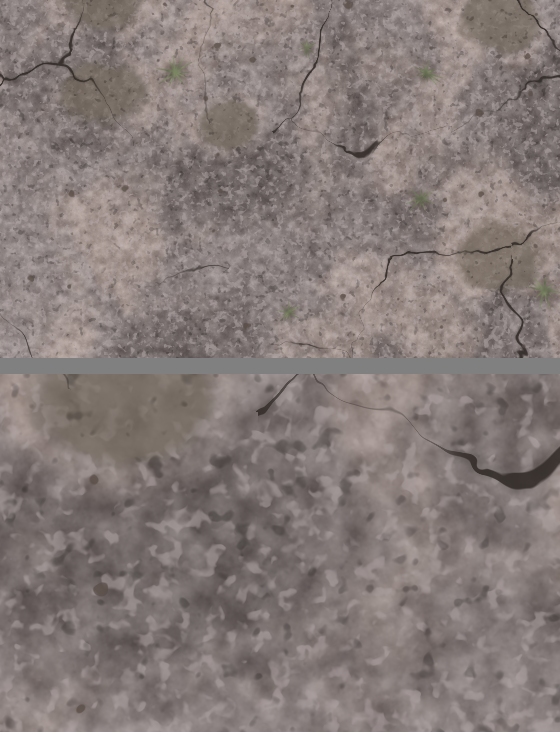
Top: the whole. Bottom: its middle third, enlarged.
This texture is drawn by a Shadertoy shader. Its source:

```glsl
const vec3 STONE_DARK  = vec3(0.435, 0.402, 0.398);
const vec3 STONE_LIGHT = vec3(0.570, 0.530, 0.525);
const vec3 DUST  = vec3(0.680, 0.612, 0.585);
const vec3 MUD   = vec3(0.470, 0.428, 0.385);
const vec3 FLAKE = vec3(0.710, 0.665, 0.665);
const vec3 CRACK = vec3(0.200, 0.175, 0.160);
const vec3 PEBBLE = vec3(0.350, 0.300, 0.275);
const vec3 LEAF  = vec3(0.440, 0.500, 0.350);

float hash(vec2 p) {
    vec3 q = fract(p.xyx * 0.1031);
    q += dot(q, q.yzx + 33.33);
    return fract((q.x + q.y) * q.z);
}

vec2 hash2(vec2 p) { return vec2(hash(p + 3.7), hash(p + 41.3)); }

float noise(vec2 p) {
    vec2 i = floor(p), f = fract(p);
    f = f * f * (3.0 - 2.0 * f);
    return mix(mix(hash(i), hash(i + vec2(1, 0)), f.x),
               mix(hash(i + vec2(0, 1)), hash(i + vec2(1, 1)), f.x), f.y);
}

float fbm(vec2 p, int octaves) {
    float sum = 0.0, total = 0.0, amp = 1.0;
    for (int i = 0; i < octaves; i++) {
        sum += amp * noise(p);
        total += amp;
        amp *= 0.55;
        p = mat2(1.6, 1.2, -1.2, 1.6) * p + 19.1;
    }
    return sum / total;
}

vec2 warp(vec2 p, float scale, float amount) {
    return p + amount * (vec2(fbm(p * scale, 3), fbm(p * scale + 57.0, 3)) - 0.5);
}

// Distance to Voronoi borders, keeping only a random share of them
float crackDistance(vec2 p, float keep) {
    vec2 cell = floor(p), home = cell, toHome = vec2(9.0);
    for (int j = -1; j <= 1; j++)
    for (int i = -1; i <= 1; i++) {
        vec2 c = cell + vec2(i, j), r = c + hash2(c) - p;
        if (dot(r, r) < dot(toHome, toHome)) { toHome = r; home = c; }
    }
    float d = 1.0;
    for (int j = -2; j <= 2; j++)
    for (int i = -2; i <= 2; i++) {
        vec2 c = home + vec2(i, j), r = c + hash2(c) - p;
        if ((i != 0 || j != 0) && hash((home + c) * 1.37) < keep)
            d = min(d, dot(0.5 * (toHome + r), normalize(r - toHome)));
    }
    return d;
}

// x: muddy hollow, y: dusty rim around it
vec2 hollows(vec2 p, float size) {
    vec2 cell = floor(p / size), result = vec2(0.0);
    float ragged = 0.9 * (fbm(p * 9.0, 4) - 0.5);
    for (int j = -1; j <= 1; j++)
    for (int i = -1; i <= 1; i++) {
        vec2 c = cell + vec2(i, j);
        if (hash(c + 8.0) > 0.55) continue;
        vec2 d = p - (c + 0.2 + 0.6 * hash2(c)) * size;
        float q = length(d * vec2(0.9, 1.15)) / (size * mix(0.18, 0.33, hash(c + 5.0))) + ragged;
        float rim = smoothstep(0.75, 1.0, q) * (1.0 - smoothstep(1.05, 1.55, q));
        result = max(result, vec2(1.0 - smoothstep(0.7, 1.05, q), rim));
    }
    return result;
}

float pebbles(vec2 p, float size, float px) {
    vec2 c = floor(p / size);
    vec2 d = p - (c + 0.25 + 0.5 * hash2(c)) * size;
    float r = size * mix(0.03, 0.10, pow(hash(c + 9.0), 3.0));
    float q = length(d) + r * 0.9 * (noise(p * 120.0) - 0.5);
    return step(hash(c + 2.0), 0.45) * (1.0 - smoothstep(r - px, r + px, q));
}

// x: leaf cover, y: shaded soil beneath the plant
vec2 weeds(vec2 p, float size, float px) {
    vec2 c = floor(p / size);
    if (hash(c + 71.0) > 0.3) return vec2(0.0);
    vec2 d = p - (c + 0.3 + 0.4 * hash2(c + 6.0)) * size;
    float reach = size * mix(0.09, 0.19, hash(c + 4.0)), leaf = 0.0;
    for (int i = 0; i < 13; i++) {
        vec2 h = hash2(c * 7.0 + float(i));
        float angle = 0.483 * float(i) + 0.6 * h.x;
        vec2 tip = reach * mix(0.4, 1.0, h.y) * vec2(cos(angle), sin(angle));
        float t = clamp(dot(d, tip) / dot(tip, tip), 0.0, 1.0);
        float width = reach * 0.07 * (1.1 - t);
        leaf = max(leaf, 1.0 - smoothstep(width - px, width + px, length(d - t * tip)));
    }
    return vec2(leaf, 1.0 - smoothstep(0.1, 0.9, length(d) / reach + 0.5 * noise(p * 70.0) - 0.25));
}

void mainImage(out vec4 fragColor, in vec2 fragCoord) {
    float px = 1.0 / iResolution.y;
    vec2 p = fragCoord * px;

    // Mottled stone with dusty drifts and muddy hollows
    float broad = fbm(warp(p, 4.0, 0.15) * 4.0 + 11.0, 5);
    float drift = fbm(warp(p, 5.0, 0.2) * vec2(4.2, 3.0) + 31.0, 5);
    vec2 hollow = hollows(p, 0.42);
    float dust = max(smoothstep(0.50, 0.76, drift), hollow.y * smoothstep(0.30, 0.62, drift));
    vec3 col = mix(STONE_DARK, STONE_LIGHT, smoothstep(0.25, 0.72, broad));
    col = mix(col, DUST, 0.75 * dust);
    col = mix(col, MUD, 0.8 * hollow.x);

    // Fine grain, pale flakes and dark pores
    float crust = 1.0 - 0.65 * hollow.x;
    col += 0.30 * crust * (fbm(p * 48.0, 4) - 0.5);
    float flake = smoothstep(0.54, 0.80, fbm(warp(p, 60.0, 0.012) * 95.0, 2));
    col = mix(col, FLAKE, 0.50 * crust * flake);
    col *= 1.0 - 0.22 * smoothstep(0.68, 0.86, fbm(p * 75.0 + 5.0, 2));

    // Broken cracks of uneven width
    vec2 bent = warp(warp(p, 5.0, 0.16), 22.0, 0.035);
    float gap = crackDistance(bent * 2.9 + 4.0, 0.5) / 2.9;
    float opening = smoothstep(0.30, 0.70, noise(p * 7.0 + 23.0));
    float width = mix(0.0004, 0.0027, opening);
    float crack = 1.0 - smoothstep(width - px * 0.5, width + px, gap);
    col *= 1.0 - 0.13 * opening * (1.0 - smoothstep(0.0, 0.012, gap));
    col = mix(col, CRACK, crack * mix(0.35, 0.9, opening));

    // Pebbles and weeds
    col = mix(col, PEBBLE, 0.75 * pebbles(p, 0.13, px));
    vec2 weed = weeds(p, 0.34, px);
    col = mix(col, PEBBLE, 0.5 * weed.y);
    col = mix(col, LEAF * mix(0.75, 1.2, noise(p * 90.0)), 0.75 * weed.x);

    fragColor = vec4(clamp(col, 0.0, 1.0), 1.0);
}
```
